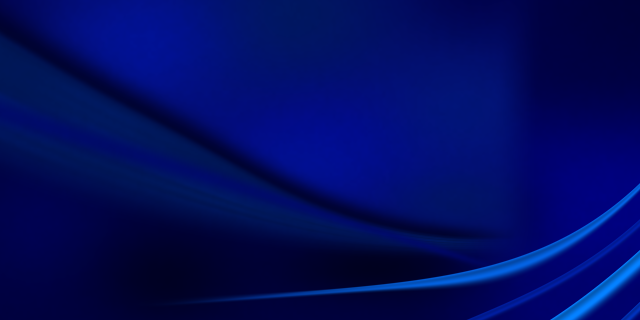
Write a Shadertoy shader that draws this background.

```glsl
// Deep blue satin backdrop: soft tinted pools of light, a dark diagonal fold
// with a teal ribbon under it, and glossy curved blades in the lower right.
// Pools are gaussian mixes; fold, ribbon and blades follow polynomial curves.

const vec3 NAVY   = vec3(0.010, 0.045, 0.420);
const vec3 ROYAL  = vec3(0.005, 0.070, 0.590);
const vec3 COBALT = vec3(0.005, 0.035, 0.570);
const vec3 STEEL  = vec3(0.005, 0.090, 0.470);
const vec3 TEAL   = vec3(0.000, 0.095, 0.360);
const vec3 INDIGO = vec3(0.000, 0.005, 0.500);
const vec3 DUSK   = vec3(0.000, 0.005, 0.285);
const vec3 INK    = vec3(0.000, 0.005, 0.100);
const vec3 AZURE  = vec3(0.015, 0.400, 0.900);
const vec3 SKY    = vec3(0.020, 0.500, 1.000);

float bell(float x) { return exp(-x * x); }

float hash(vec2 cell) {
    vec3 q = fract(cell.xyx * 0.1031);
    q += dot(q, q.yzx + 33.33);
    return fract((q.x + q.y) * q.z);
}

// Smooth value noise in 0..1.
float noise(vec2 p) {
    vec2 i = floor(p), f = fract(p);
    f *= f * (3.0 - 2.0 * f);
    return mix(mix(hash(i), hash(i + vec2(1, 0)), f.x),
               mix(hash(i + vec2(0, 1)), hash(i + vec2(1, 1)), f.x), f.y);
}

// Tints a colour inside an elliptical gaussian pool.
vec3 pool(vec3 base, vec3 tint, vec2 p, vec2 centre, vec2 radius, float strength) {
    vec2 q = (p - centre) / radius;
    return mix(base, tint, strength * exp(-dot(q, q)));
}

// Polynomial rise toward the left, flat at the right; bump lifts the middle.
float drape(float x, float base, float square, float cube, float bump) {
    float t = max(1.5 - x, 0.0);
    return base + t * t * (square - cube * t) + bump * bell((x - 0.6) / 0.28);
}

// Cloth above the fold and along the right side.
vec3 upperCloth(vec2 p) {
    vec3 c = NAVY;
    c = pool(c, TEAL, p, vec2(0.90, 0.95), vec2(0.32, 0.25), 0.9);
    c = pool(c, ROYAL, p, vec2(0.44, 0.86), vec2(0.28, 0.22), 0.95);
    c = pool(c, COBALT, p, vec2(1.08, 0.55), vec2(0.40, 0.19), 0.9);
    c = pool(c, ROYAL, p, vec2(0.94, 0.47), vec2(0.22, 0.13), 0.7);
    c = pool(c, STEEL, p, vec2(1.45, 0.66), vec2(0.25, 0.20), 0.8);
    c = pool(c, TEAL, p, vec2(1.42, 0.37), vec2(0.20, 0.09), 0.6);
    c = pool(c, DUSK, p, vec2(1.50, 1.04), vec2(0.24, 0.17), 0.9);
    c = pool(c, DUSK, p, vec2(0.0, 1.0), vec2(0.16, 0.14), 0.6);

    // Shaded panel on the right, glowing toward the bottom.
    vec3 side = mix(INDIGO, DUSK, smoothstep(0.40, 0.78, p.y));
    side = pool(side, INK, p, vec2(2.0, 1.0), vec2(0.30, 0.25), 0.35);
    side = pool(side, DUSK, p, vec2(1.60, 0.32), vec2(0.13, 0.20), 0.7);
    return mix(c, side, smoothstep(1.54, 1.70, p.x));
}

// Dim cloth below the ribbon.
vec3 lowerCloth(vec2 p) {
    vec3 c = mix(DUSK * 0.85, INDIGO * 0.85, smoothstep(1.25, 1.75, p.x));
    c = pool(c, vec3(0.0, 0.01, 0.34), p, vec2(0.12, 0.30), vec2(0.22, 0.18), 0.8);
    c = pool(c, INK, p, vec2(0.52, 0.13), vec2(0.22, 0.15), 0.75);
    return pool(c, INK, p, vec2(1.17, 0.16), vec2(0.28, 0.09), 0.85);
}

// Layers the ribbon and its fold shadow between both cloths.
vec3 drapery(vec2 p) {
    float fold = drape(p.x, 0.262, 0.462, 0.115, 0.02);
    float rim = drape(p.x, 0.22, 0.137, 0.0, 0.0);
    float taper = clamp(1.0 - p.x / 1.6, 0.0, 1.0);
    float fade = 1.0 - smoothstep(1.38, 1.66, p.x);

    // Ribbon with a bluer crease and silk threads along its length.
    float softness = 0.022 + 0.08 * taper;
    float lit = smoothstep(rim - softness, rim + softness, p.y);
    float across = (p.y - rim) / max(fold - rim, 0.03);
    float thread = noise(vec2(p.x * 3.0, across * 16.0 + 40.0)) - 0.5;
    vec3 under = mix(lowerCloth(p), TEAL * (1.0 + 0.18 * thread), lit * fade);
    float crease = 0.65 - 0.315 * p.x;
    under = mix(under, vec3(0.0, 0.025, 0.43),
                0.75 * fade * bell((p.y - crease) / (0.010 + 0.032 * taper)));

    float edge = 0.009 + 0.026 * taper;
    float above = smoothstep(fold - edge, fold + edge, p.y);
    above = mix(above, smoothstep(0.08, 0.32, p.y), 1.0 - fade);
    vec3 c = mix(under, upperCloth(p), above);

    // Shadow: crisp below the fold, gradual above it.
    float d = p.y - fold;
    float spread = (0.018 + 0.036 * taper) * (d > 0.0 ? 1.35 : 0.55);
    return mix(c, vec3(0.0, 0.0, 0.15), 0.82 * fade * bell(d / spread));
}

// Adds a blade with a crisp top edge, glossy body and soft underside.
vec3 blade(vec3 base, vec3 tint, float y, float top, float width, float strength, float aa) {
    float depth = (top - y) / width;
    float cover = smoothstep(-aa, aa, top - y) * (1.0 - smoothstep(0.48, 1.05, depth));
    float gloss = 0.62 + 0.40 * bell((depth - 0.48) / 0.26);
    float rim = 0.38 * bell((top - y) / (0.004 + aa));
    return mix(base, tint * (gloss + rim), cover * strength);
}

void mainImage(out vec4 fragColor, in vec2 fragCoord) {
    vec2 p = fragCoord / iResolution.y;
    p.x *= 2.0 * iResolution.y / iResolution.x;
    float aa = 0.8 / iResolution.y;

    // Cloth with a faint mottled weave.
    float weave = noise(p * 34.0) + noise(p * 90.0 + 7.0) - 1.0;
    vec3 c = drapery(p) * (1.0 + 0.028 * weave);

    // Long sweeping blade, dissolving into the dark on the left.
    float s = max(p.x - 0.5, 0.0);
    float sweep = 0.057 + 0.07 * s + 0.035 * pow(s, 5.0);
    float width = 0.018 + 0.044 * bell((p.x - 1.62) / 0.32);
    float blur = aa + 0.010 * (1.0 - smoothstep(0.5, 1.10, p.x));
    c = blade(c, AZURE, p.y, sweep, width, 0.95 * smoothstep(0.40, 1.45, p.x), blur);

    // Faint middle blade.
    float m = max(p.x - 1.458, -0.1);
    c = blade(c, vec3(0.0, 0.15, 0.70), p.y, 0.42 * m + 0.55 * m * m * m, 0.034, 0.75, aa);

    // Bright corner blade and the small one beneath it.
    float k = max(p.x - 1.719, -0.2);
    c = blade(c, SKY, p.y, 0.65 * k + 0.46 * k * abs(k), 0.082, 1.0, aa);
    c = blade(c, vec3(0.0, 0.24, 0.80), p.y, 0.95 * (p.x - 1.94), 0.045, 0.8, aa);

    fragColor = vec4(clamp(c, 0.0, 1.0), 1.0);
}
```
